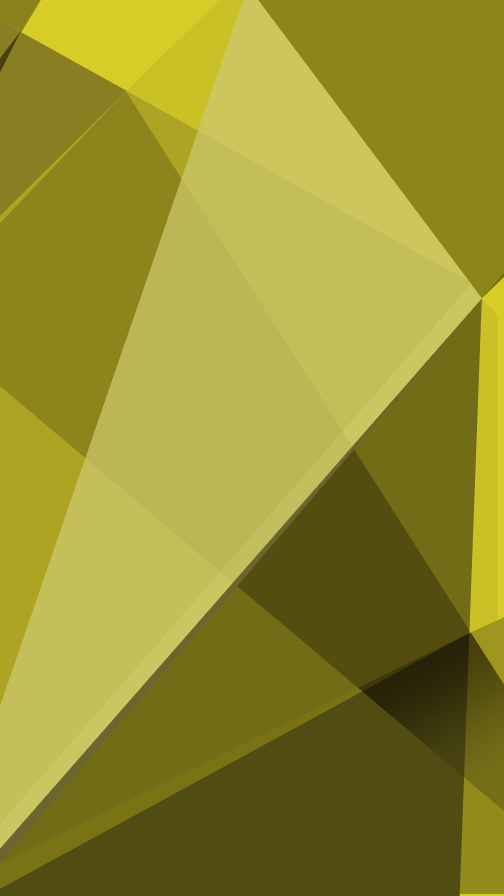
A Shadertoy shader for this background:

```glsl
// Smooth coverage of the half-plane to the left of the ray a -> b
float leftOf(vec2 p, vec2 a, vec2 b) {
    vec2 along = b - a, rel = p - a;
    float d = along.x * rel.y - along.y * rel.x;
    return clamp(d / length(vec2(dFdx(d), dFdy(d))) + 0.5, 0.0, 1.0);
}

void mainImage(out vec4 fragColor, in vec2 fragCoord) {
    vec2 p = fragCoord / iResolution.xy;

    // Corners shared by several facets
    vec2 joint = vec2(0.25, 0.898);
    vec2 tip = vec2(0.956, 0.667);
    vec2 knot = vec2(0.933, 0.294);
    vec2 foot = vec2(0.0, 0.053);

    vec3 olive = vec3(0.545, 0.52, 0.105);
    vec3 mustard = vec3(0.675, 0.645, 0.135);
    vec3 yellow = vec3(0.84, 0.805, 0.16);
    vec3 gold = vec3(0.79, 0.757, 0.15);
    vec3 moss = vec3(0.45, 0.425, 0.088);
    vec3 shade = vec3(0.325, 0.306, 0.063);

    // Long creases crossing the canvas
    float fold = leftOf(p, vec2(0.0, 0.569), vec2(1.0, 0.095));
    float ridge = leftOf(p, vec2(0.0, 0.977), vec2(0.956, 0.678));
    float ray = leftOf(p, joint, vec2(1.0, 0.236));
    float slope = leftOf(p, vec2(0.512, 1.0), tip);
    float spine = leftOf(p, foot, tip);
    float seam = leftOf(p, tip, vec2(0.912, 0.0));

    // Left side and the bright top facets
    vec3 col = mix(mix(mustard, olive, fold), mustard, ray);
    float split = leftOf(p, joint, vec2(0.435, 1.0));
    col = mix(col, mix(gold, yellow, split), ridge);
    float corner = leftOf(p, vec2(0.042, 0.964), vec2(0.081, 1.0));
    col = mix(col, vec3(0.545, 0.505, 0.115), corner * ridge);

    // Brown facet with its light rim and dark sliver
    float rim = leftOf(p, vec2(0.0, 0.751), joint);
    float brown = leftOf(p, vec2(0.0, 0.759), joint);
    col = mix(col, mustard, rim * (1.0 - ridge));
    col = mix(col, vec3(0.54, 0.495, 0.135), brown * (1.0 - ridge));
    float sliver = leftOf(p, vec2(0.0, 0.919), vec2(0.042, 0.966))
        * (1.0 - leftOf(p, vec2(0.0, 0.935), vec2(0.042, 0.966)));
    col = mix(col, vec3(0.28, 0.26, 0.05), sliver);
    col = mix(col, olive, slope);

    // Shaded facets under the spine
    float depth = 0.008 + 0.3065 * p.x - p.y;
    vec3 low = mix(moss, shade, fold * (1.0 - ray));
    float band = leftOf(p, vec2(0.0, 0.036), knot);
    low = mix(mix(vec3(0.475, 0.45, 0.085), vec3(0.245, 0.22, 0.045), fold), low, band);
    vec3 hollow = mix(vec3(0.15, 0.135, 0.03), vec3(0.28, 0.26, 0.06), smoothstep(0.0, 0.14, depth));
    float ground = leftOf(p, vec2(0.0, 0.008), knot);
    low = mix(mix(vec3(0.317, 0.3, 0.067), hollow, fold), low, ground);
    float wedge = leftOf(p, vec2(0.0, 0.036), vec2(0.72, 0.51));
    low = mix(low, vec3(0.42, 0.4, 0.19), wedge);
    col = mix(low, col, spine);

    // Narrow facets at the right border
    vec3 dusk = mix(vec3(0.27, 0.25, 0.05), vec3(0.46, 0.43, 0.09), smoothstep(0.0, 0.18, depth));
    vec3 side = mix(vec3(0.57, 0.545, 0.11), dusk, fold);
    side = mix(side, vec3(0.62, 0.59, 0.12), ray);
    float inner = max(leftOf(p, vec2(0.988, 1.0), vec2(0.988, 0.0)),
        leftOf(p, tip, vec2(0.988, 0.648)));
    side = mix(side, mix(gold, yellow, inner), leftOf(p, knot, vec2(1.0, 0.311)));
    side = mix(side, yellow, 1.0 - smoothstep(0.0015, 0.003, p.y));
    col = mix(col, side, seam * (1.0 - leftOf(p, tip, vec2(1.0, 0.691))));

    // Pale translucent triangle, lighter along its spine
    vec3 pale = mix(vec3(0.768, 0.748, 0.35), vec3(0.737, 0.714, 0.337), fold);
    pale = mix(pale, vec3(0.765, 0.745, 0.342), ray);
    pale = mix(pale, vec3(0.8, 0.778, 0.36), ridge);
    pale += 0.03 * (1.0 - leftOf(p, vec2(0.0, 0.08), vec2(0.93, 0.68))) * (1.0 - ridge);
    float flank = leftOf(p, vec2(0.0, 0.212), vec2(0.482, 1.0));
    col = mix(col, pale, spine * (1.0 - slope) * (1.0 - flank));

    fragColor = vec4(col, 1.0);
}
```
